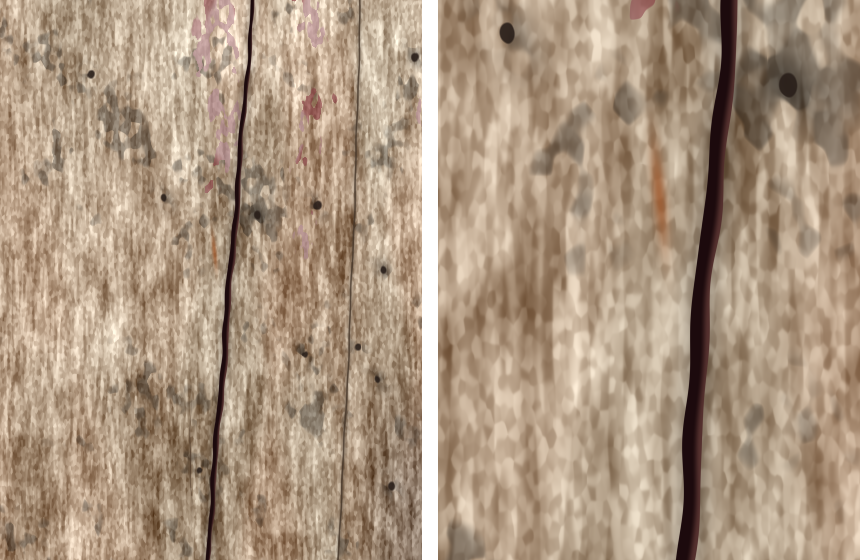
Left, the full canvas; right, a detail of the centre.
Give the GLSL for this texture, as a WebGL 1 fragment shader.

```glsl
precision highp float;
// Weathered wooden boards with vertical grain, long cracks and flakes of old red paint.
uniform vec2 u_resolution;

vec2 hash2(vec2 p) {
  vec3 q = fract(p.xyx * vec3(0.1031, 0.103, 0.0973));
  q += dot(q, q.yzx + 33.33);
  return fract((q.xx + q.yz) * q.zy);
}

// Soft cellular noise: random cell values blended by distance, 0 to 1.
float cells(vec2 p) {
  vec2 cell = floor(p), f = p - cell;
  float sum = 0.0, total = 0.0001;
  for (int j = -1; j <= 1; j++) {
    for (int i = -1; i <= 1; i++) {
      vec2 o = vec2(float(i), float(j));
      vec2 d = o + hash2(cell + o + 17.0) - f;
      float w = exp(-6.0 * dot(d, d));
      sum += w * hash2(cell + o + 71.0).x;
      total += w;
    }
  }
  return sum / total;
}

float bump(float x, float center, float width) {
  float d = (x - center) / width;
  return exp(-d * d);
}

// Coverage of a line whose horizontal distance is d.
float line(float d, float halfWidth, float soft) {
  return 1.0 - smoothstep(halfWidth - soft, halfWidth + soft, abs(d));
}

// Brightness of the bare wood, around zero.
float woodTone(vec2 p) {
  float fibre = cells(p * vec2(190.0, 24.0)) - 0.5;
  float strand = cells(p * vec2(75.0, 5.0) + 40.0) - 0.5;
  float grit = cells(p * vec2(250.0, 130.0) + 90.0) - 0.5;
  float mottle = cells(p * vec2(44.0, 22.0) + 130.0) - 0.5;
  float broad = cells(p * vec2(9.0, 4.0) + 170.0) - 0.5;
  float tone = 0.7 * fibre + 0.45 * strand + 0.6 * grit + 0.55 * mottle + 0.4 * broad;
  tone += 0.28 * bump(p.x, 0.42, 0.2) * smoothstep(0.2, 0.9, p.y);
  tone += 0.16 * (p.y - 0.6);
  tone -= 0.4 * smoothstep(0.58, 0.75, p.x) * (1.0 - smoothstep(0.1, 0.42, p.y));
  return tone;
}

// Nail holes: x is the dark pit, y the stain around it.
vec2 nailHoles(vec2 p, float soft) {
  vec2 mark = vec2(0.0);
  for (int i = 0; i < 11; i++) {
    vec2 h = hash2(vec2(float(i) * 3.7 + 5.0, 23.0));
    vec2 center = vec2(0.754 * sqrt(h.x), 0.08 + 0.82 * h.y);
    vec2 d = p - center;
    float radius = 0.003 + 0.003 * fract(h.x * 37.0);
    float pit = 1.0 - smoothstep(radius - soft, radius + 2.0 * soft, length(d * vec2(1.0, 0.8)));
    d.y += 0.5 * d.x;
    float stain = exp(-dot(d, d) / 0.0003);
    mark = max(mark, vec2(pit, stain));
  }
  return mark;
}

void main() {
  vec2 p = gl_FragCoord.xy / u_resolution.y;
  float soft = 0.7 / u_resolution.y;

  // Bare wood
  float tone = woodTone(p);
  vec3 color = vec3(0.70, 0.61, 0.515) + tone * vec3(0.33, 0.36, 0.37);
  float tint = cells(p * vec2(11.0, 3.0) + 210.0) - 0.5;
  color += tint * vec3(0.03, -0.01, -0.02);
  float damp = smoothstep(0.6, 0.75, p.x) * (1.0 - smoothstep(0.1, 0.4, p.y));
  color = mix(color, vec3(dot(color, vec3(0.33))), 0.35 * damp);

  // Ragged dark stains
  float ragged = cells(p * vec2(85.0, 60.0) + 250.0);
  float blot = 0.65 * cells(p * vec2(17.0, 15.0) + 290.0) + 0.35 * ragged;
  color *= 1.0 - 0.3 * smoothstep(0.7, 0.85, blot);

  // Flaking paint, densest beside the upper part of the main crack
  float flake = 0.6 * cells(p * vec2(40.0, 15.0) + 330.0)
              + 0.4 * cells(p * vec2(120.0, 60.0) + 370.0);
  float cover = bump(p.x, 0.385, 0.045) * smoothstep(0.55, 0.85, p.y);
  cover = max(cover, 0.75 * bump(p.x, 0.55, 0.035) * smoothstep(0.42, 0.6, p.y));
  cover = max(cover, 0.7 * bump(p.x, 0.735, 0.02) * smoothstep(0.6, 0.85, p.y));
  float paint = smoothstep(0.0, 0.05, flake - 0.95 + 0.45 * cover);
  float faded = cells(p * vec2(22.0, 10.0) + 410.0);
  vec3 paintColor = mix(vec3(0.57, 0.33, 0.32), vec3(0.70, 0.56, 0.56), smoothstep(0.3, 0.65, faded));
  color = mix(color, paintColor + 0.12 * tone, 0.88 * paint);

  // Rust streak
  float rust = bump(p.x, 0.383 + 0.1 * (0.55 - p.y), 0.004) * bump(p.y, 0.55, 0.03);
  color = mix(color, vec3(0.64, 0.35, 0.17), 0.75 * rust);

  // Nail holes
  vec2 nail = nailHoles(p + 0.004 * (ragged - 0.5), soft);
  color *= 1.0 - 0.4 * nail.y * smoothstep(0.3, 0.7, ragged);
  color = mix(color, vec3(0.16, 0.12, 0.10), 0.9 * nail.x);

  // Main crack, with a shaded lip and a reddish inner wall
  float wobble = 0.0016 * sin(p.y * 23.0) + 0.0009 * sin(p.y * 71.0 + 1.0);
  float gap = p.x - 0.370 - 0.082 * p.y - wobble;
  float gapWidth = 0.0042 + 0.0012 * sin(p.y * 5.0 - 0.5) + 0.0005 * sin(p.y * 97.0);
  color *= 1.0 - 0.25 * bump(gap, 0.0, 0.011);
  vec3 gapColor = mix(vec3(0.11, 0.04, 0.05), vec3(0.33, 0.19, 0.18), smoothstep(0.0, 0.005, gap));
  color = mix(color, gapColor, line(gap, gapWidth, soft));

  // Narrow seam and a short hairline split
  float seam = p.x - 0.603 - 0.06 * p.y + 0.02 * p.y * p.y - 0.5 * wobble;
  color *= 1.0 - 0.15 * bump(seam, 0.0, 0.005);
  color = mix(color, vec3(0.27, 0.21, 0.16), 0.8 * line(seam, 0.0014, soft));
  float split = line(p.x - 0.341 - wobble, 0.0009, soft) * bump(p.y, 0.18, 0.08);
  color = mix(color, vec3(0.30, 0.22, 0.16), 0.7 * split);

  gl_FragColor = vec4(clamp(color, 0.0, 1.0), 1.0);
}
```
